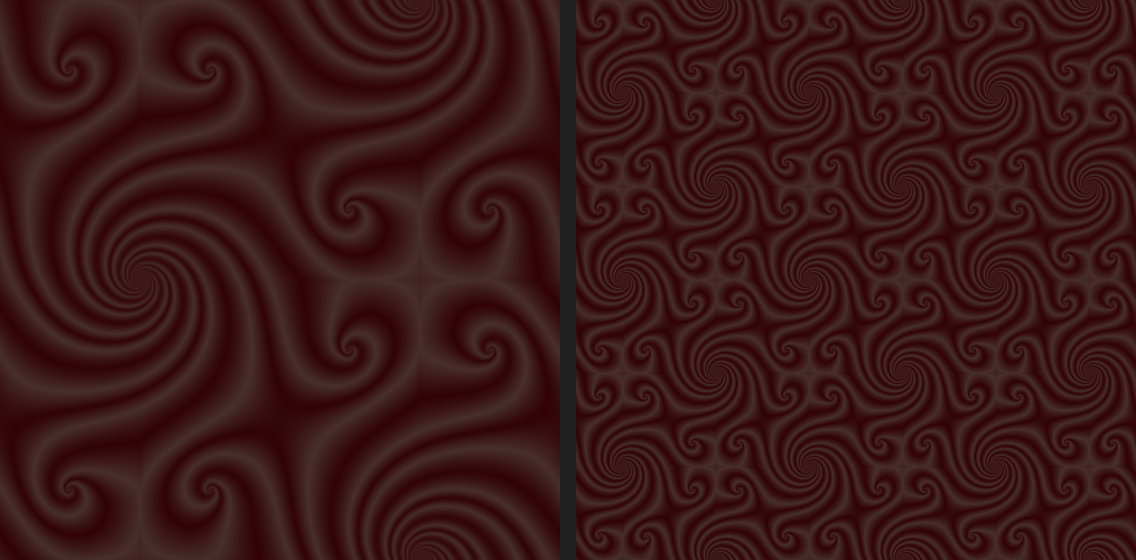
Left: one tile. Right: repeated 3 by 3.
This pattern is drawn by a Shadertoy shader. Its source:

```glsl
const float PI = 3.14159265;
const float REPEATS = 1.0;              // whole cells across and down
const vec2 HUB = vec2(0.25, 0.5);       // centre of the large pinwheel
const float ARMS = 2.0;                 // arms per small spiral; hubs get four times more
const float TWIST = 4.4;                // how tightly the arms wind
const float UNEVEN = 0.7;               // alternation of broad and narrow arms
const float DARK_PHASE = 0.1;           // phase of the darkest line
const float CREASE = 0.997;             // 1 gives perfectly sharp ridges
const float SOFT_WIDTH = 0.003;         // smallest resolved detail, in canvas units
const float CURL_LEVEL = 2.8477;        // places the four curls around each star
const float STAR_LIFT = 4.5;            // phase added at the centre of each star
const float STAR_PINCH = 1.9;           // how concave and narrow the stars are
const vec3 DARK = vec3(0.188, 0.005, 0.015);
const vec3 LIGHT = vec3(0.282, 0.185, 0.182);

vec2 cMul(vec2 a, vec2 b) {
    return vec2(a.x * b.x - a.y * b.y, a.x * b.y + a.y * b.x);
}

vec2 cInverse(vec2 a) {
    return vec2(a.x, -a.y) / max(dot(a, a), 1e-9);
}

vec2 cSin(vec2 a) {
    return vec2(sin(a.x) * cosh(a.y), cos(a.x) * sinh(a.y));
}

// Weierstrass elliptic function on the unit square lattice, summed by rows
vec2 weierstrass(vec2 z) {
    z -= round(z);
    vec2 sum = vec2(-PI, 0.0);
    for (int row = -2; row <= 2; row++) {
        vec2 s = cSin(PI * (z + vec2(0.0, float(row))));
        sum += PI * PI * cInverse(cMul(s, s));
    }
    return sum;
}

// Doubly periodic field: fourfold poles at the hubs, simple zeros at the curls
vec2 swirlField(vec2 p) {
    vec2 diagonal = vec2(p.x - p.y, p.x + p.y);
    vec2 q = weierstrass(diagonal) / CURL_LEVEL;
    return vec2(1.0, 0.0) - cMul(q, q);
}

// Concave four-pointed stars midway between the hubs
float starPhase(vec2 p) {
    vec2 angle = 2.0 * PI * p;
    float nearStar = 0.5 - 0.5 * cos(angle.x) * cos(angle.y);
    float offAxis = sqrt(abs(sin(angle.x) * sin(angle.y)) + 0.002);
    return STAR_LIFT * pow(nearStar, 4.0) * (1.0 - STAR_PINCH * offAxis);
}

void mainImage(out vec4 fragColor, in vec2 fragCoord) {
    vec2 p = REPEATS * fragCoord / iResolution.xy - HUB;
    vec2 f = swirlField(p);
    float size = max(length(f), 1e-6);

    // Logarithmic spiral phase, unevenly spaced, with the stars added
    float spiral = ARMS * atan(f.y, f.x) + TWIST * log(size) - DARK_PHASE;
    float phase = spiral + UNEVEN * sin(spiral / ARMS) + starPhase(p);

    // Cycles per resolved detail, used to soften arms that are too fine
    float change = max(length(dFdx(f)), length(dFdy(f))) / size;
    float cycles = length(vec2(ARMS, TWIST)) * change / (2.0 * PI);
    cycles = min(cycles * max(1.0, SOFT_WIDTH * iResolution.y), 4.0);
    float sharpness = CREASE * exp(-4.0 * cycles * cycles);

    // Triangle wave with rounded creases
    float shade = acos(sharpness * cos(phase)) / PI;
    fragColor = vec4(mix(DARK, LIGHT, shade), 1.0);
}
```
